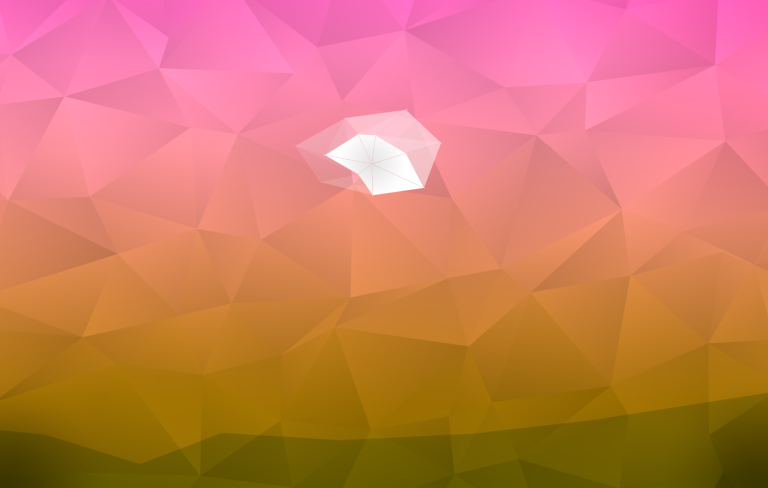
Write a Shadertoy shader that draws this background.

```glsl
const float ASPECT = 1.574;
const vec2 MESH_SCALE = vec2(5.6, 6.6);
const float MESH_SHEAR = 1.3;

const int SUN_SIDES = 7;
const vec2 SUN_CENTRE = vec2(0.762, 0.664);
const vec2 SUN_CORE[7] = vec2[7](
    vec2(0.666, 0.682), vec2(0.734, 0.725), vec2(0.770, 0.723), vec2(0.832, 0.686),
    vec2(0.869, 0.615), vec2(0.764, 0.600), vec2(0.734, 0.643));
const vec2 SUN_RIM[7] = vec2[7](
    vec2(0.605, 0.701), vec2(0.707, 0.758), vec2(0.832, 0.775), vec2(0.904, 0.707),
    vec2(0.869, 0.615), vec2(0.764, 0.600), vec2(0.656, 0.627));

const int RIDGE_POINTS = 8;
const vec2 RIDGE[8] = vec2[8](
    vec2(0.0, 0.119), vec2(0.094, 0.109), vec2(0.287, 0.049), vec2(0.455, 0.113),
    vec2(0.697, 0.098), vec2(0.967, 0.111), vec2(1.213, 0.139), vec2(1.574, 0.195));

vec2 hash2(vec2 p) {
    vec3 q = fract(p.xyx * vec3(0.1031, 0.1030, 0.0973));
    q += dot(q, q.yzx + 33.33);
    return fract((q.xx + q.yz) * q.zy);
}

float cross2(vec2 a, vec2 b) { return a.x * b.y - a.y * b.x; }

float ramp(float a, float b, float x) { return clamp((x - a) / (b - a), 0.0, 1.0); }

// Vertical colour gradient, olive to pink
vec3 skyColour(float h) {
    vec3 c = mix(vec3(0.48, 0.39, 0.0), vec3(0.62, 0.44, 0.01), ramp(0.0, 0.18, h));
    c = mix(c, vec3(0.74, 0.48, 0.13), ramp(0.18, 0.30, h));
    c = mix(c, vec3(0.88, 0.53, 0.38), ramp(0.30, 0.50, h));
    c = mix(c, vec3(0.96, 0.55, 0.59), ramp(0.50, 0.68, h));
    c = mix(c, vec3(1.0, 0.51, 0.72), ramp(0.68, 0.88, h));
    return mix(c, vec3(1.0, 0.42, 0.75), ramp(0.88, 1.0, h));
}

float edgeDistance(vec2 p, vec2 a, vec2 b) {
    return cross2(p - a, b - a) / max(length(b - a), 1e-5);
}

// Antialiased triangle mask; empty triangles vanish
float triangle(vec2 p, vec2 a, vec2 b, vec2 c, float px) {
    float area = cross2(b - a, c - a);
    float s = sign(area);
    float d = max(s * edgeDistance(p, a, b), max(s * edgeDistance(p, b, c), s * edgeDistance(p, c, a)));
    return step(1e-6, abs(area)) * (1.0 - smoothstep(-px, px, d));
}

// Jittered and sheared grid vertex
vec2 meshVertex(vec2 id) {
    vec2 g = id + (hash2(id + 41.0) - 0.5) * 0.76;
    g.y += MESH_SHEAR * g.x / MESH_SCALE.x;
    return g / MESH_SCALE;
}

// Tilted facet: colour in rgb, coverage in a
vec4 facet(vec2 p, vec2 a, vec2 b, vec2 c, float px) {
    vec2 centre = (a + b + c) / 3.0;
    vec2 rnd = hash2(floor(centre * 400.0) + 7.0);
    float angle = 6.2832 * rnd.x;
    float tilt = dot(p - centre, vec2(cos(angle), sin(angle)));
    float shade = 1.0 + (rnd.y - 0.5) * 0.09 + tilt * 0.55;
    float cover = triangle(p, a, b, c, px);
    return vec4(skyColour(mix(p.y, centre.y, 0.3)) * shade * cover, cover);
}

vec3 lowPolySky(vec2 p, float px) {
    vec2 g = p * MESH_SCALE;
    g.y -= MESH_SHEAR * p.x;
    vec4 sum = vec4(0.0);
    for (int j = -1; j <= 1; j++)
    for (int i = -1; i <= 1; i++) {
        vec2 id = floor(g) + vec2(i, j);
        vec2 a = meshVertex(id), b = meshVertex(id + vec2(1, 0));
        vec2 c = meshVertex(id + vec2(1, 1)), d = meshVertex(id + vec2(0, 1));
        // Split each cell along its shorter diagonal
        if (distance(a, c) < distance(b, d))
            sum += facet(p, a, b, c, px) + facet(p, a, c, d, px);
        else
            sum += facet(p, a, b, d, px) + facet(p, b, c, d, px);
    }
    return sum.rgb / max(sum.a, 1e-3);
}

float ridgeHeight(float x) {
    float h = RIDGE[0].y;
    for (int i = 1; i < RIDGE_POINTS; i++)
        h += (RIDGE[i].y - RIDGE[i - 1].y) * ramp(RIDGE[i - 1].x, RIDGE[i].x, x);
    return h;
}

vec3 addSun(vec3 col, vec2 p, float px) {
    for (int i = 0; i < SUN_SIDES; i++) {
        int n = (i + 1) % SUN_SIDES;
        float glow = mix(0.12, 0.55, ramp(0.64, 0.86, SUN_RIM[n].x));
        float outer = triangle(p, SUN_CORE[i], SUN_RIM[i], SUN_RIM[n], px);
        float inner = triangle(p, SUN_CORE[i], SUN_CORE[n], SUN_RIM[n], px);
        col = mix(col, vec3(1.0, 0.95, 0.97), outer * glow + inner * (glow + 0.08));
    }
    for (int i = 0; i < SUN_SIDES; i++) {
        int n = (i + 1) % SUN_SIDES;
        float white = mix(0.89, 1.0, ramp(0.0, 0.07, distance(p, SUN_CENTRE)));
        col = mix(col, vec3(white), triangle(p, SUN_CENTRE, SUN_CORE[i], SUN_CORE[n], px));
    }
    return col;
}

void mainImage(out vec4 fragColor, in vec2 fragCoord) {
    vec2 p = fragCoord / iResolution.xy * vec2(ASPECT, 1.0);
    float px = 0.8 / iResolution.y;
    vec3 col = lowPolySky(p, px);
    // Dark ground and corners
    float ground = 1.0 - smoothstep(-px, px, p.y - ridgeHeight(p.x));
    col *= mix(vec3(1.0), vec3(0.80, 0.88, 0.8), ground);
    float corner = min(length(p), distance(p, vec2(ASPECT, 0.0)));
    col *= 1.0 - 0.38 * (1.0 - smoothstep(0.0, 0.24, corner));
    // Warmer pink in the upper right
    col.gb -= vec2(0.07, 0.05) * (1.0 - smoothstep(0.0, 0.5, distance(p, vec2(ASPECT, 0.92))));
    fragColor = vec4(clamp(addSun(col, p, px), 0.0, 1.0), 1.0);
}
```
